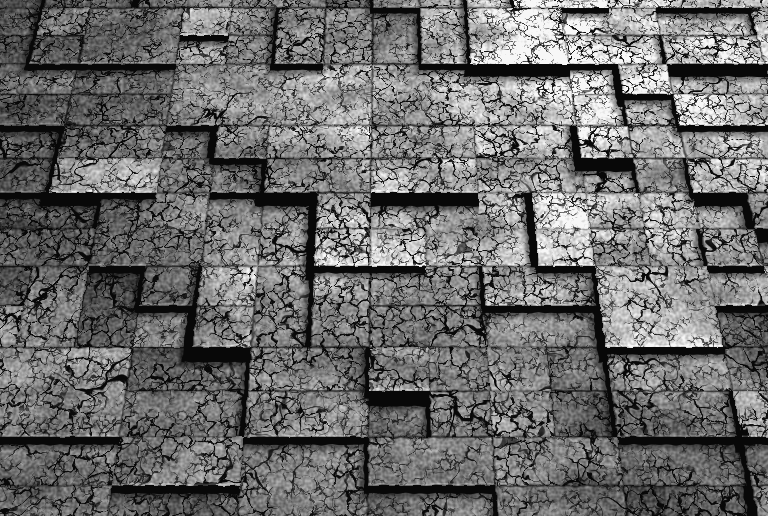
Reproduce this texture procedurally as a Shadertoy shader.

```glsl
const vec2 CELL = vec2(0.126, 0.100);   // nearest cell, in canvas heights
const vec2 DROP = vec2(0.0095, 0.0165); // dark side per height step
const float TILT = 0.28;

vec2 hash2(vec2 p) {
    vec3 a = fract(p.xyx * vec3(0.1031, 0.1030, 0.0973));
    a += dot(a, a.yzx + 33.33);
    return fract((a.xx + a.yz) * a.zy);
}

float gradientDot(vec2 corner, vec2 offset) {
    float angle = 6.2832 * hash2(corner).x;
    return dot(vec2(cos(angle), sin(angle)), offset);
}

float noise(vec2 p) {
    vec2 i = floor(p), f = p - i;
    vec2 u = f * f * f * (f * (f * 6.0 - 15.0) + 10.0);
    vec2 e = vec2(1, 0);
    return mix(mix(gradientDot(i, f), gradientDot(i + e, f - e), u.x),
               mix(gradientDot(i + e.yx, f - e.yx), gradientDot(i + 1.0, f - 1.0), u.x), u.y);
}

float fbm(vec2 p) {
    float sum = 0.0, gain = 1.0;
    for (int i = 0; i < 4; i++) {
        sum += gain * noise(p);
        p = p * 2.03 + 17.3;
        gain *= 0.55;
    }
    return sum;
}

// Rectangle that owns a grid cell: xy = lower left corner, zw = size
vec4 blockAt(vec2 cell) {
    float shift = floor(4.0 * hash2(vec2(floor(cell.y / 2.0), 71.0)).x);
    vec2 origin = vec2(shift, 0.0), c = cell + origin;
    vec2 size = vec2(4, 2), corner = floor(c / size) * size;
    if (hash2(corner + 5.0).x > 0.12) {
        size = vec2(2);
        corner = floor(c / size) * size;
        float kind = hash2(corner + 31.0).y;
        if (kind > 0.08) size = kind < 0.52 ? vec2(2, 1) : kind < 0.68 ? vec2(1, 2) : vec2(1);
        corner = floor(c / size) * size;
    }
    return vec4(corner - origin, size);
}

float blockHeight(vec4 block) {
    float pick = hash2(block.xy + 127.0).x;
    return step(0.36, pick) + step(0.74, pick);
}

// Distance to the border between the two nearest scattered points
float cellWall(vec2 p) {
    vec2 i = floor(p), f = p - i, near = vec2(9), next = vec2(9);
    for (int y = -1; y <= 1; y++)
    for (int x = -1; x <= 1; x++) {
        vec2 o = vec2(x, y), r = o + hash2(i + o) - f;
        if (dot(r, r) < dot(near, near)) { next = near; near = r; }
        else if (dot(r, r) < dot(next, next)) next = r;
    }
    return dot(0.5 * (near + next), normalize(next - near));
}

float cracks(vec2 p, float width, float cover, float soft) {
    p += 0.30 * vec2(noise(p * 2.1), noise(p * 2.1 + 40.0));
    p += 0.11 * vec2(noise(p * 6.0), noise(p * 6.0 + 70.0));
    float presence = smoothstep(-0.2, 0.2, noise(p * 0.5 + 9.0) + cover);
    float w = width * presence * (1.0 + 1.5 * noise(p * 1.3));
    return presence * (1.0 - smoothstep(w * 0.5, w + soft, cellWall(p)));
}

// Dark sides of higher cells above and to the right, with a faint wider shadow
float sideShade(vec2 cell, vec2 p, vec2 size, float height, float scale, float blur) {
    float shade = 0.0;
    for (int k = 1; k < 4; k++) {
        vec2 o = vec2(k & 1, k >> 1);
        float rise = blockHeight(blockAt(cell + o)) - height;
        vec2 gap = o * size - DROP * scale * rise - p;
        float reach = max(gap.x, gap.y);
        float cover = 1.0 - smoothstep(-blur, blur, reach);
        float haze = 0.45 * (1.0 - smoothstep(0.0, 0.016, reach));
        shade = max(shade, max(cover, haze) * step(0.5, rise));
    }
    return shade;
}

// Broad light, strongest at the upper right
float lightAt(vec2 p) {
    vec2 glare = (p - vec2(1.17, 0.98)) / vec2(0.46, 0.40);
    vec2 middle = (p - vec2(0.80, 0.50)) / vec2(0.50, 0.38);
    float side = smoothstep(0.55, 0.0, p.x) * p.y;
    return 0.48 + 0.44 * exp(-dot(glare, glare)) + 0.15 * exp(-dot(middle, middle)) - 0.12 * side;
}

void mainImage(out vec4 fragColor, in vec2 fragCoord) {
    vec2 p = fragCoord / iResolution.y;
    float blur = max(0.0022, 0.8 / iResolution.y);

    // Tilted wall plane with slightly chipped edges
    float depth = 1.0 - TILT * p.y;
    vec2 wall = vec2(p.x - 0.75, p.y) / (CELL * depth) + vec2(40.3, 20.4);
    vec2 chipped = wall + 0.04 * vec2(noise(wall * 6.0), noise(wall * 6.0 + 50.0));
    vec2 size = CELL * vec2(depth, depth * depth);
    vec2 cell = floor(chipped), local = (chipped - cell) * size;

    vec4 block = blockAt(cell);
    float height = blockHeight(block);
    vec2 trait = hash2(block.xy + 211.0);
    vec2 inner = min(chipped - block.xy, block.xy + block.zw - chipped) * size;
    float edge = min(inner.x, inner.y);

    // Stone face: broad stains, per-block tone and fine grit
    vec2 skin = wall + trait * 23.0;
    float tone = lightAt(p) + 0.16 * (trait.x - 0.5) + 0.06 * (height - 1.0);
    tone *= 1.0 + 0.34 * fbm(skin * vec2(0.7, 1.0)) + 0.35 * noise(wall * 0.4);
    tone += 0.22 * noise(p * 155.0) + 0.12 * noise(p * 83.0 + 30.0);

    // Crack networks from coarse to fine
    float coarse = cracks(skin * vec2(1.3, 1.0), 0.026, -0.08, 0.014);
    float medium = cracks(skin * vec2(3.6, 2.8), 0.036, 0.05 + 0.35 * (trait.y - 0.5), 0.045);
    float fine = cracks(skin * vec2(7.6, 6.0) + 60.0, 0.05, -0.05, 0.09);
    tone *= (1.0 - 0.95 * coarse) * (1.0 - 0.92 * medium) * (1.0 - 0.65 * fine);

    // Seams of varied depth, lit lower lips and deep black sides
    float seam = mix(0.25, 0.8, trait.x);
    tone *= mix(seam, 1.0, smoothstep(0.0, 1.8 * blur, edge));
    float lower = blockHeight(blockAt(cell - vec2(0, 1)));
    float lip = step(lower + 0.5, height) * (1.0 - smoothstep(blur, 2.5 * blur, local.y));
    tone += 0.20 * lip;
    tone = mix(tone, 0.02, sideShade(cell, local, size, height, depth, blur));

    fragColor = vec4(vec3(clamp(tone, 0.03, 0.97)), 1.0);
}
```
